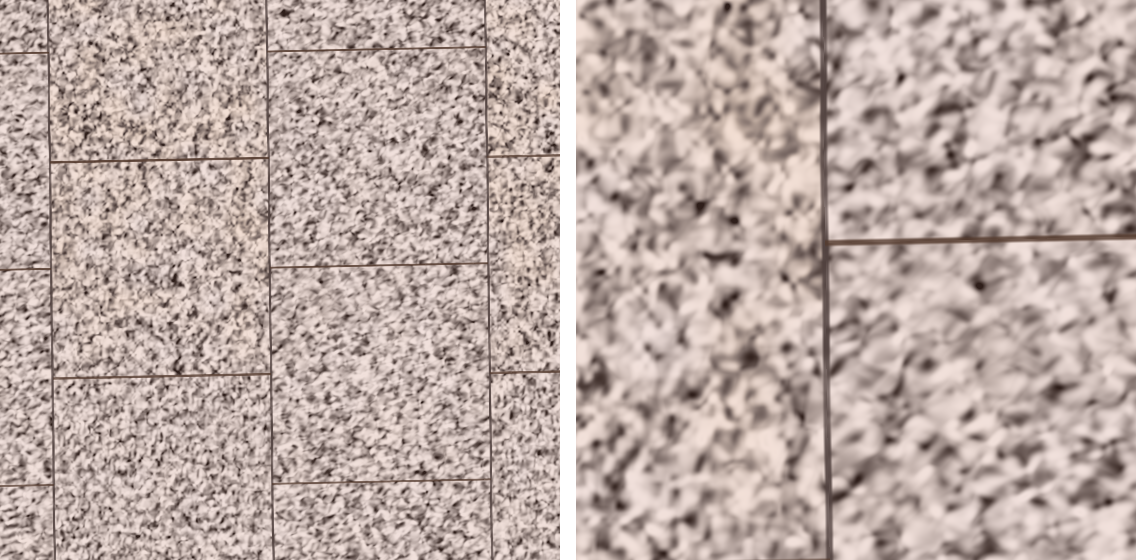
Left, the full canvas; right, a detail of the centre.
Reproduce this texture procedurally as a three.js fragment shader.

```glsl
// Speckled pink-grey granite slabs in staggered columns with thin brown joints.
varying vec2 vUv;

const float COLUMN_WIDTH = 0.3905;
const float SLAB_HEIGHT = 0.386;
const vec3 JOINT_BROWN = vec3(0.33, 0.23, 0.18);
const vec3 JOINT_GREY = vec3(0.32, 0.26, 0.25);

float hash(vec2 p) {
  return fract(sin(dot(p, vec2(127.1, 311.7))) * 43758.5453);
}

float noise(vec2 p) {
  vec2 i = floor(p);
  vec2 f = fract(p);
  f = f * f * (3.0 - 2.0 * f);
  float low = mix(hash(i), hash(i + vec2(1.0, 0.0)), f.x);
  float high = mix(hash(i + vec2(0.0, 1.0)), hash(i + vec2(1.0, 1.0)), f.x);
  return mix(low, high, f.y);
}

vec2 rotate(vec2 p, float angle) {
  float c = cos(angle);
  float s = sin(angle);
  return vec2(c * p.x + s * p.y, c * p.y - s * p.x);
}

// Grain strength, centred on zero with a spread near one.
float grain(vec2 p, float angle, float stretch) {
  vec2 q = rotate(p, angle) * vec2(1.0 / stretch, 1.0);
  vec2 warp = vec2(noise(p * 90.0), noise(p * 90.0 + 31.0)) - 0.5;
  q += warp * 0.004;
  float coarse = noise(q * 138.0);
  float fine = noise(rotate(q, 0.6) * 215.0 + 17.0);
  float broad = noise(rotate(q, 1.1) * 69.0 + 53.0);
  // Subtracting the broad layer keeps the speckle even across a slab.
  return (0.6 * coarse + 0.42 * fine - 0.12 * broad - 0.45) / 0.155;
}

// Pale feldspar through grey quartz to dark mica.
vec3 granite(float z, float warmth) {
  float tone = clamp(0.763 + 0.137 * z - 0.026 * z * z, 0.18, 0.95);
  vec3 stone = vec3(tone) - vec3(0.0, 0.063, 0.08);
  return stone + warmth * smoothstep(0.4, 0.8, tone) * vec3(0.01, -0.008, -0.04);
}

float joint(float dist, float halfWidth) {
  return 1.0 - smoothstep(halfWidth - 0.0009, halfWidth + 0.0011, dist);
}

void main() {
  // Columns lean slightly; alternate columns shift by half a slab.
  float wobble = 0.0012 * (noise(vec2(vUv.y * 14.0, 3.0)) - 0.5);
  float across = (vUv.x - 0.0977 + 0.0125 * vUv.y + wobble) / COLUMN_WIDTH + 1.0;
  float column = floor(across);
  float odd = mod(column, 2.0);
  float offset = 0.130 + 0.005 * column + 0.193 * odd;
  float tilt = 0.008 * (fract(across) - 0.5);
  float along = (vUv.y - offset - tilt) / SLAB_HEIGHT;
  vec2 slab = vec2(column, floor(along));

  // Each slab has its own grain direction, stretch and tint.
  float variation = hash(slab + 4.3);
  float angle = 0.5 + 0.3 * (hash(slab + 9.1) - 0.5) + 0.5 * odd;
  float stretch = 1.05 + 0.2 * (1.0 - odd) + 0.1 * variation;
  vec2 shift = vec2(hash(slab), hash(slab + 2.7)) * 3.0;
  float z = grain(vUv + shift, angle, stretch);
  z += 0.08 * (variation - 0.5);
  float patches = noise((vUv + shift) * 22.0);
  float warmth = (0.25 + 0.75 * odd * smoothstep(0.2, 0.6, vUv.y)) * patches;
  vec3 color = granite(z, warmth);

  // Joints fade and darken unevenly along their length.
  float columnDist = abs(fract(across + 0.5) - 0.5) * COLUMN_WIDTH;
  float rowDist = abs(fract(along + 0.5) - 0.5) * SLAB_HEIGHT;
  float jointId = floor(along + 0.5);
  float rowWear = 0.78 + 0.2 * hash(vec2(column, jointId) + 6.2);
  rowWear *= 0.85 + 0.15 * noise(vec2(vUv.x * 60.0, jointId));
  float columnWear = 0.65 + 0.33 * noise(vec2(floor(across + 0.5), vUv.y * 50.0));
  float rowWidth = 0.0016 + 0.0004 * odd;
  color = mix(color, JOINT_GREY, columnWear * joint(columnDist, 0.0019));
  color = mix(color, JOINT_BROWN, rowWear * joint(rowDist, rowWidth));

  gl_FragColor = vec4(color, 1.0);
}
```
